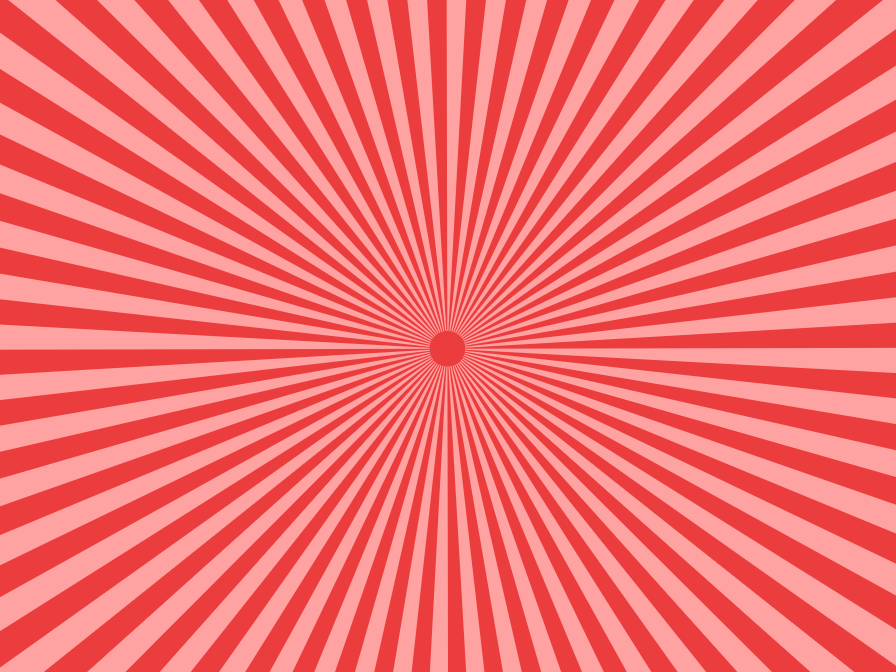
A Shadertoy shader for this background:

```glsl
const float TAU = 6.2831853;
const vec3 RED = vec3(0.922, 0.239, 0.239);
const vec3 PINK = vec3(1.0, 0.64, 0.635);

// Coverage of a shape from its signed distance, positive inside
float coverage(float inside, float pixel) {
    return clamp(inside / pixel + 0.5, 0.0, 1.0);
}

// Signed distance into evenly spaced wedges, the first one starting at 'tilt'
float wedgeDistance(vec2 p, float count, float tilt) {
    float turn = (atan(p.y, p.x) - tilt) / TAU;
    float fromMiddle = abs(fract(turn * count + 0.25) - 0.5);
    return (0.25 - fromMiddle) * TAU / count * length(p);
}

float discDistance(vec2 p, float radius) {
    return radius - length(p);
}

void mainImage(out vec4 fragColor, in vec2 fragCoord) {
    // Burst centre, with lengths measured in canvas heights
    vec2 centre = vec2(0.4993, 0.481);
    vec2 p = (fragCoord - centre * iResolution.xy) / iResolution.y;
    float pixel = 1.0 / iResolution.y;

    // Red rays on pink, then the hub
    float rays = coverage(wedgeDistance(p, 56.0, 0.002), pixel);
    float hub = coverage(discDistance(p, 0.0268), pixel);
    fragColor = vec4(mix(PINK, RED, max(rays, hub)), 1.0);
}
```
